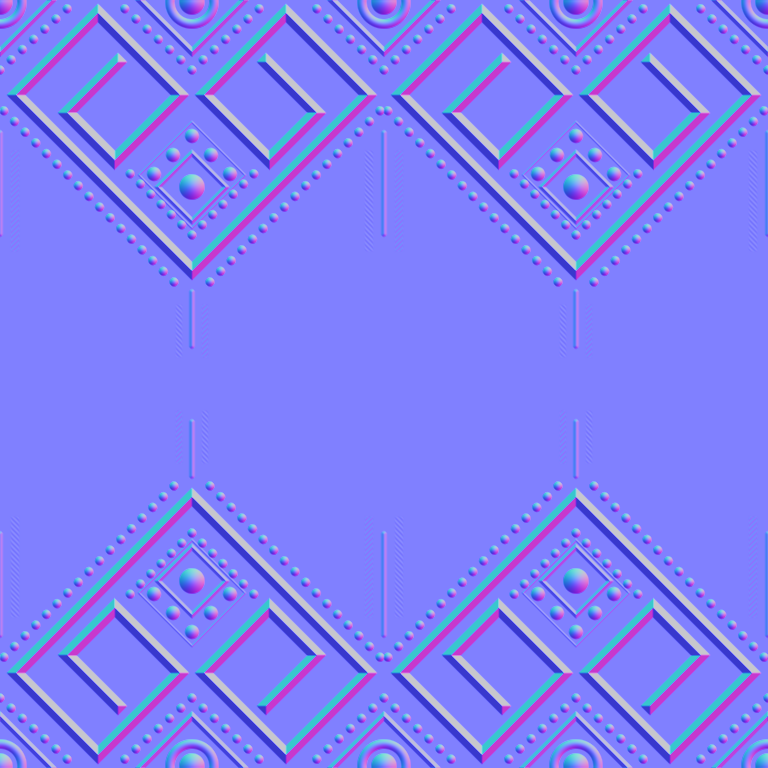
Reproduce this texture map procedurally as a Shadertoy shader.

```glsl
const float GRID = 768.0;        // design units across the canvas
const float TILE = 384.0;        // width of one motif
const float SLOPE = 1.3;         // steepness of ridges and studs
const float RIDGE_WIDTH = 6.5;   // half widths
const float CHEVRON_WIDTH = 3.6;
const float FRAME_WIDTH = 2.6;
const float BAR_WIDTH = 2.8;
const float BEAD_RADIUS = 4.3;
const float STUD_RADIUS = 6.8;
const float BOSS_RADIUS = 12.5;
const float RING_RADIUS = 22.0;
const float HATCH_HEIGHT = 0.1;
const float SAMPLE_STEP = 1.0;   // softness of the edges
const int PATH_COUNT = 7;
const vec2 PATH[PATH_COUNT] = vec2[](
    vec2(74, 62), vec2(125, 113), vec2(77, 160), vec2(12, 95),
    vec2(94, 13), vec2(176, 95), vec2(0, 271));

vec2 diagonal(vec2 p) { return vec2(p.x + p.y, p.x - p.y) * 0.70710678; }

// Mitred distance to a 45 degree segment
float segmentDistance(vec2 p, vec2 a, vec2 b) {
    vec2 from = diagonal(a), to = diagonal(b);
    vec2 d = max(abs(diagonal(p) - 0.5 * (from + to)) - 0.5 * abs(to - from), 0.0);
    return max(d.x, d.y);
}

float rowDistance(vec2 p, vec2 first, vec2 pitch, float last) {
    float k = clamp(round(dot(p - first, pitch) / dot(pitch, pitch)), 0.0, last);
    return length(p - first - k * pitch);
}

float diamondOutline(vec2 p, float size) {
    return abs(abs(p.x) + abs(p.y) - size) * 0.70710678;
}

float barDistance(vec2 p, float low, float high) {
    return length(vec2(p.x, p.y - clamp(p.y, low, high)));
}

float ridge(float d, float width, float slope) { return slope * max(width - d, 0.0); }

float dome(float d, float radius) {
    return SLOPE * max(radius * radius - d * d, 0.0) / (2.0 * radius);
}

// Faint diagonal scratches beside a bar
float hatch(vec2 p, vec2 center, vec2 extent) {
    vec2 inside = smoothstep(extent + 1.0, extent - 1.0, abs(p - center));
    return HATCH_HEIGHT * inside.x * inside.y * sin(1.25 * (p.x + p.y));
}

float relief(vec2 position) {
    // Mirror each tile left to right, and the canvas top to bottom
    vec2 p = vec2(abs(mod(position.x, TILE) - 0.5 * TILE),
                  0.5 * GRID - abs(mod(position.y, GRID) - 0.5 * GRID));
    vec2 edge = vec2(min(p.x, 0.5 * TILE - p.x), p.y);
    vec2 side = vec2(0.5 * TILE - p.x, p.y);

    // Stepped fret and large chevron
    float fret = GRID;
    for (int i = 1; i < PATH_COUNT; i++)
        fret = min(fret, segmentDistance(p, PATH[i - 1], PATH[i]));
    float h = ridge(fret, RIDGE_WIDTH, SLOPE);

    // Small chevrons with ringed bosses along the border
    h = max(h, ridge(diamondOutline(edge, 52.0), CHEVRON_WIDTH, 0.95));
    float hub = length(edge - vec2(0, 2));
    h = max(h, dome(hub, BOSS_RADIUS));
    h = max(h, dome(abs(hub - RING_RADIUS), 4.5));

    // Bead rows
    float beads = rowDistance(edge, vec2(0, 70), vec2(11.2, -10.2), 6.0);
    beads = min(beads, rowDistance(p, vec2(18, 282), vec2(10.63, -10.7), 16.0));
    beads = min(beads, rowDistance(p, vec2(0, 235), vec2(10.3, -10.2), 6.0));
    h = max(h, dome(beads, BEAD_RADIUS));

    // Framed boss and studs
    vec2 medallion = p - vec2(0, 187);
    h = max(h, dome(length(medallion), BOSS_RADIUS));
    h = max(h, ridge(diamondOutline(medallion, 34.0), FRAME_WIDTH, 0.8));
    h = max(h, ridge(diamondOutline(p - vec2(0, 175), 53.0), 1.2, 0.45));
    h = max(h, dome(rowDistance(p, vec2(0, 136), vec2(19, 19), 2.0), STUD_RADIUS));

    // Upright bars
    float bars = min(barDistance(p, 292.0, 346.0), barDistance(side, 133.0, 234.0));
    h = max(h, ridge(bars, BAR_WIDTH, 0.5));
    return h + hatch(p, vec2(13, 331), vec2(3, 26)) + hatch(side, vec2(15, 201), vec2(4, 50));
}

void mainImage(out vec4 fragColor, in vec2 fragCoord) {
    vec2 p = fragCoord / iResolution.xy * GRID;
    vec2 e = vec2(SAMPLE_STEP, 0.0);
    vec2 gradient = vec2(relief(p + e.xy) - relief(p - e.xy),
                         relief(p + e.yx) - relief(p - e.yx)) / (2.0 * SAMPLE_STEP);
    vec3 normal = normalize(vec3(-gradient, 1.0));
    fragColor = vec4(0.5 + 0.5 * normal, 1.0);
}
```
